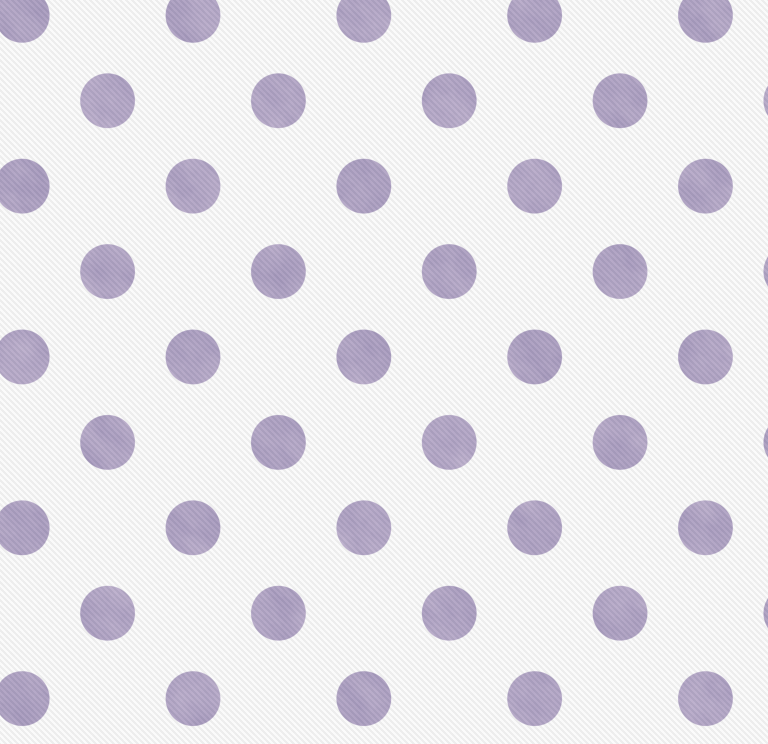
Write a WebGL 1 fragment shader that draws this pattern.

```glsl
precision highp float;
// Staggered lilac polka dots on white cloth with a fine diagonal twill.

uniform vec2 u_resolution;

// All lengths are fractions of the canvas height.
const float DOT_SPACING = 0.2296;
const float DOT_RADIUS = 0.0368;
const vec2 DOT_ORIGIN = vec2(0.0298, 0.0610);
const float TWILL_PERIOD = 1.0 / 124.0;

const vec3 CLOTH_LIGHT = vec3(0.982);
const vec3 CLOTH_DARK = vec3(0.930);
const vec3 DOT_LIGHT = vec3(0.710, 0.660, 0.780);
const vec3 DOT_DARK = vec3(0.660, 0.616, 0.738);

float hash(vec2 p) {
  vec3 q = fract(p.xyx * vec3(0.1031, 0.1030, 0.0973));
  q += dot(q, q.yzx + 33.33);
  return fract((q.x + q.y) * q.z);
}

float valueNoise(vec2 p) {
  vec2 cell = floor(p);
  vec2 f = fract(p);
  f = f * f * (3.0 - 2.0 * f);
  float low = mix(hash(cell), hash(cell + vec2(1.0, 0.0)), f.x);
  float high = mix(hash(cell + vec2(0.0, 1.0)), hash(cell + 1.0), f.x);
  return mix(low, high, f.y);
}

// Layered noise in the range 0 to 1.
float cloud(vec2 p) {
  float sum = 0.0;
  float weight = 0.5;
  for (int i = 0; i < 3; i++) {
    sum += weight * valueNoise(p);
    p = p * 2.03 + 17.0;
    weight *= 0.5;
  }
  return sum / 0.875;
}

// Distance to the nearest circle of a square lattice.
float latticeCircle(vec2 p, float spacing, float radius) {
  vec2 local = (fract(p / spacing + 0.5) - 0.5) * spacing;
  return length(local) - radius;
}

// Two square lattices, half a step apart, make the staggered rows.
float polkaDots(vec2 p, float spacing, float radius) {
  float even = latticeCircle(p, spacing, radius);
  float odd = latticeCircle(p - 0.5 * spacing, spacing, radius);
  return min(even, odd);
}

// Equal light and dark threads running down to the right.
float twill(vec2 p, float period, float pixel) {
  float phase = fract((p.x + p.y) / period);
  float edge = (abs(phase - 0.5) - 0.25) * period;
  return smoothstep(-0.6 * pixel, 0.6 * pixel, edge);
}

void main() {
  float pixel = 1.0 / u_resolution.y;
  vec2 p = gl_FragCoord.xy * pixel;

  float thread = twill(p, TWILL_PERIOD, pixel);
  float dotEdge = polkaDots(p - DOT_ORIGIN, DOT_SPACING, DOT_RADIUS);
  float dotMask = 1.0 - smoothstep(-0.75 * pixel, 0.75 * pixel, dotEdge);

  // Soft mottling of the dye, stretched along the threads.
  vec2 along = vec2(p.x - p.y, p.x + p.y);
  float dye = cloud(along * vec2(16.0, 30.0) + 40.0) - 0.5;
  float grain = valueNoise(p * 300.0) - 0.5;

  vec3 cloth = mix(CLOTH_LIGHT, CLOTH_DARK, thread) + 0.006 * grain;
  vec3 ink = mix(DOT_LIGHT, DOT_DARK, thread);
  ink += dye * vec3(0.10, 0.10, 0.07) + 0.01 * grain;

  gl_FragColor = vec4(mix(cloth, ink, dotMask), 1.0);
}
```
